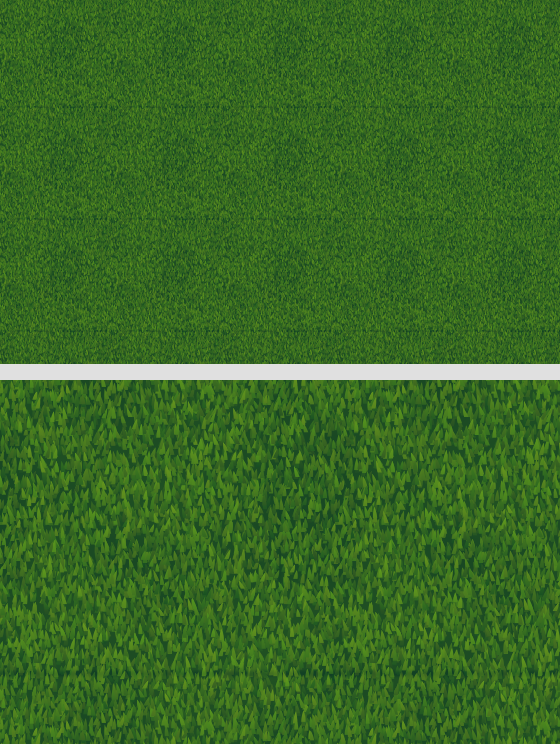
Top, the full canvas; bottom, a detail of the centre.
A Shadertoy shader for this texture:

```glsl
// Lawn of short overlapping grass blades on a square tile, repeated five times across.

const float TILES_ACROSS = 5.0;
const vec2  TILE_ORIGIN  = vec2(0.1, 0.0586);   // a tile corner, in canvas widths
const vec2  CELLS        = vec2(40.0, 26.0);    // blade cells per tile
const int   LAYERS       = 5;                   // blades per cell, back to front

// Blade sizes, in tiles
const float HALF_WIDTH = 0.0062;
const float MIN_LENGTH = 0.024;
const float MAX_LENGTH = 0.038;
const float MAX_LEAN   = 0.012;

// Tones run from 0 (shade) to 1 (sunlit)
const vec3  SHADE_GREEN = vec3(0.07, 0.25, 0.14);
const vec3  SUN_GREEN   = vec3(0.42, 0.64, 0.11);
const float SOIL_TONE   = 0.12;
const float BLADE_TONE  = 0.17;
const float LAYER_GAIN  = 0.16;
const float BLADE_VARY  = 0.48;
const float TIP_GAIN    = 0.16;
const float PATCH_VARY  = 0.10;
const float PATCHES     = 6.0;
const vec2  SEAM_WIDTH  = vec2(0.012, 0.016);
const vec2  SEAM_DARK   = vec2(0.05, 0.14);     // vertical, horizontal seams

vec4 hash4(vec3 p) {
    vec4 q = fract(p.xyzx * vec4(0.1031, 0.1030, 0.0973, 0.1099));
    q += dot(q, q.wzxy + 33.33);
    return fract((q.xxyz + q.yzzw) * q.zywx);
}

// Value noise that wraps at the tile edges
float patchNoise(vec2 p) {
    vec2 i = floor(p), f = smoothstep(0.0, 1.0, fract(p));
    vec2 a = mod(i, PATCHES), b = mod(i + 1.0, PATCHES);
    float low  = mix(hash4(vec3(a, 71.0)).x, hash4(vec3(b.x, a.y, 71.0)).x, f.x);
    float high = mix(hash4(vec3(a.x, b.y, 71.0)).x, hash4(vec3(b, 71.0)).x, f.x);
    return mix(low, high, f.y);
}

// Share of a pixel centred at x that lies between lo and hi
float overlap(float x, float lo, float hi, float pixel) {
    return max(min(x + 0.5 * pixel, hi) - max(x - 0.5 * pixel, lo), 0.0) / pixel;
}

// Returns tone in x and warm tint in y
vec2 grass(vec2 p, float pixel) {
    vec2 home = floor(p * CELLS);
    vec2 result = vec2(SOIL_TONE, 0.0);

    for (int layer = 0; layer < LAYERS; layer++) {
        float depth = float(layer) / float(LAYERS - 1);
        for (int row = 1; row >= -1; row--) {
            for (int col = -1; col <= 1; col++) {
                vec2 cell = home + vec2(col, row);
                vec3 seed = vec3(mod(cell, CELLS), float(layer) * 7.0);
                vec4 place = hash4(seed + 3.0);
                vec4 look  = hash4(seed + 151.0);

                // Tapered blade rising from its root
                vec2 d = p - (cell + place.xy) / CELLS;
                float len = mix(MIN_LENGTH, MAX_LENGTH, place.z);
                float along = clamp(d.y / len, 0.0, 1.0);
                float lean = MAX_LEAN * (2.0 * place.w - 1.0);
                float halfWidth = HALF_WIDTH * (1.0 - along * along);
                float cover = overlap(d.x - lean * along, -halfWidth, halfWidth, pixel)
                            * overlap(d.y, 0.0, len, pixel);

                float tone = BLADE_TONE + LAYER_GAIN * depth + BLADE_VARY * look.x
                           + TIP_GAIN * (along - 0.5);
                result = mix(result, vec2(tone, look.y - 0.5), cover);
            }
        }
    }
    return result;
}

void mainImage(out vec4 fragColor, in vec2 fragCoord) {
    vec2 p = (fragCoord / iResolution.x - TILE_ORIGIN) * TILES_ACROSS;
    vec2 blade = grass(p, TILES_ACROSS / iResolution.x);
    float tone = blade.x;

    // Soft light and dark patches
    tone += PATCH_VARY * (patchNoise(p * PATCHES) - 0.5);

    // Darker growth along the tile seams
    vec2 edge = 0.5 - abs(fract(p) - 0.5);
    tone -= dot(SEAM_DARK, 1.0 - smoothstep(vec2(0.0), SEAM_WIDTH, edge));

    vec3 color = mix(SHADE_GREEN, SUN_GREEN, clamp(tone, 0.0, 1.0));
    color.r += 0.06 * blade.y;
    fragColor = vec4(color, 1.0);
}
```
